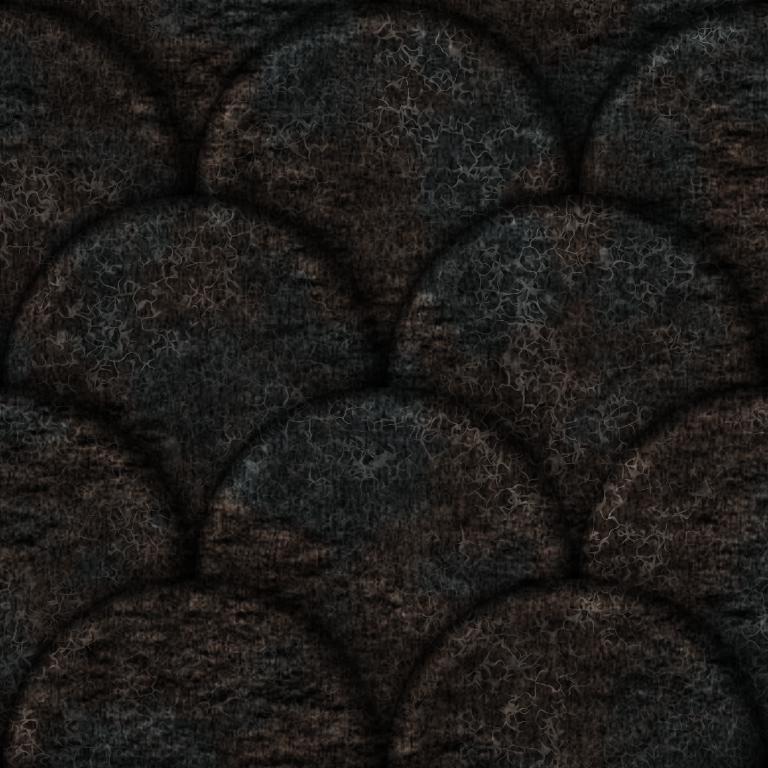
This pattern is drawn by a Shadertoy shader. Its source:

```glsl
#define SCALES_ACROSS 2.0
#define SCALE_RADIUS 0.985
#define BEVEL_WIDTH 0.12
#define SHADOW_WIDTH 0.07
#define CRACK_CELLS 40.0
#define CRACK_HALF_WIDTH 0.0005
#define CRACK_GLOW 0.22
#define RELIEF_STRENGTH 5.0
#define GRAIN_STRENGTH 0.85
#define COOL_IRON vec3(0.094, 0.104, 0.104)
#define RUSTY_IRON vec3(0.122, 0.098, 0.084)
#define CRACK_TINT vec3(1.0, 0.98, 0.94)

float hash(vec2 p) {
    return fract(sin(dot(p, vec2(127.1, 311.7))) * 43758.5453);
}

vec2 hash2(vec2 p) {
    return vec2(hash(p), hash(p + 57.3));
}

float noise(vec2 p) {
    vec2 cell = floor(p), f = fract(p);
    f = f * f * (3.0 - 2.0 * f);
    return mix(mix(hash(cell), hash(cell + vec2(1, 0)), f.x),
               mix(hash(cell + vec2(0, 1)), hash(cell + vec2(1, 1)), f.x), f.y);
}

float fbm(vec2 p) {
    float sum = 0.0, amplitude = 0.533;
    for (int octave = 0; octave < 4; octave++) {
        sum += amplitude * noise(p);
        p = p * 2.03 + 17.7;
        amplitude *= 0.5;
    }
    return sum;
}

// Approximate distance to the nearest Voronoi border, in cells
float cellBorder(vec2 p) {
    vec2 cell = floor(p);
    float nearest = 9.0, second = 9.0;
    for (int y = -1; y <= 1; y++)
    for (int x = -1; x <= 1; x++) {
        vec2 site = cell + vec2(x, y);
        float d = length(site + hash2(site) - p);
        second = min(second, max(nearest, d));
        nearest = min(nearest, d);
    }
    return 0.5 * (second - nearest);
}

// Broken network of jagged hairline cracks
float cracks(vec2 uv, float cells, float pixel) {
    vec2 jitter = vec2(noise(uv * 95.0), noise(uv * 95.0 + 31.0)) - 0.5;
    float d = cellBorder((uv + 0.013 * jitter) * cells) / cells;
    float line = 1.0 - smoothstep(CRACK_HALF_WIDTH, CRACK_HALF_WIDTH + pixel, d);
    float gaps = smoothstep(0.36, 0.62, noise(uv * cells * 0.9 + cells));
    return line * gaps * mix(0.45, 1.0, noise(uv * 150.0));
}

// Bevelled rim, highlight ring and two shallow dents of one scale
float scaleLight(vec2 p, vec2 id) {
    float depth = SCALE_RADIUS - length(vec2(p.x, max(p.y, 0.0)));
    float bevel = BEVEL_WIDTH + 0.04 * p.x;
    float light = mix(0.3, 1.0, smoothstep(-0.02, bevel, depth));
    float ring = (depth - bevel) / 0.055;
    light += (0.32 - 0.16 * p.x) * exp(-ring * ring);
    vec2 dent = vec2(abs(p.x), p.y) - 0.52;
    light -= 0.14 * exp(-45.0 * dot(dent, dent));
    return light * mix(0.93, 1.07, hash(id));
}

// Overlapping scales, painted from the back row to the front row
float scales(vec2 uv, float pixel) {
    float unit = 2.0 * SCALES_ACROSS;
    vec2 p = uv * unit;
    float light = 1.0;
    for (int layer = 1; layer >= -1; layer--) {
        float row = floor(p.y) + float(layer);
        float shift = 1.0 - mod(row, 2.0);
        float column = 2.0 * floor((p.x - shift) * 0.5) + shift;
        for (int side = 0; side < 2; side++) {
            vec2 center = vec2(column + 2.0 * float(side), row);
            vec2 local = p - center;
            float d = length(local) - SCALE_RADIUS;
            float reach = SHADOW_WIDTH * (1.0 + 0.5 * clamp(local.x, -1.0, 1.0));
            float shadow = 1.0 - 0.78 * exp(-max(d, 0.0) / reach);
            float cover = 1.0 - smoothstep(-pixel * unit, pixel * unit, d);
            light = mix(light * shadow, scaleLight(local, center), cover);
        }
    }
    return light;
}

float relief(vec2 uv) {
    return fbm(uv * vec2(27.0, 48.0));
}

void mainImage(out vec4 fragColor, in vec2 fragCoord) {
    vec2 uv = fragCoord / iResolution.y;
    float pixel = 1.0 / iResolution.y;
    float light = scales(uv, pixel);

    // Rust stains and cloudy wear
    vec3 color = mix(COOL_IRON, RUSTY_IRON, smoothstep(0.36, 0.66, fbm(uv * 8.0 + 5.0)));
    color *= 0.65 + 0.7 * fbm(uv * 22.0 + 40.0);

    // Pitted patches lit from above
    float pitted = smoothstep(0.4, 0.68, fbm(uv * 7.0 + 70.0));
    float slope = relief(uv) - relief(uv + vec2(-0.001, 0.004));
    color *= max(0.2, 1.0 + RELIEF_STRENGTH * mix(0.25, 1.0, pitted) * slope);

    // Fine grain with upright streaks
    float grain = 0.5 * noise(uv * vec2(390.0, 110.0)) + 0.5 * noise(uv * 330.0 + 9.0);
    color *= 1.0 + GRAIN_STRENGTH * 2.0 * (grain - 0.5);

    // Cracks thin out over the pitted patches
    float web = max(cracks(uv, CRACK_CELLS, pixel), 0.85 * cracks(uv + 3.0, CRACK_CELLS * 1.7, pixel));
    web *= mix(0.4, 1.0, smoothstep(0.36, 0.6, fbm(uv * 9.0 + 20.0))) * (1.0 - 0.5 * pitted);
    color += CRACK_GLOW * CRACK_TINT * web;

    fragColor = vec4(color * light, 1.0);
}
```
